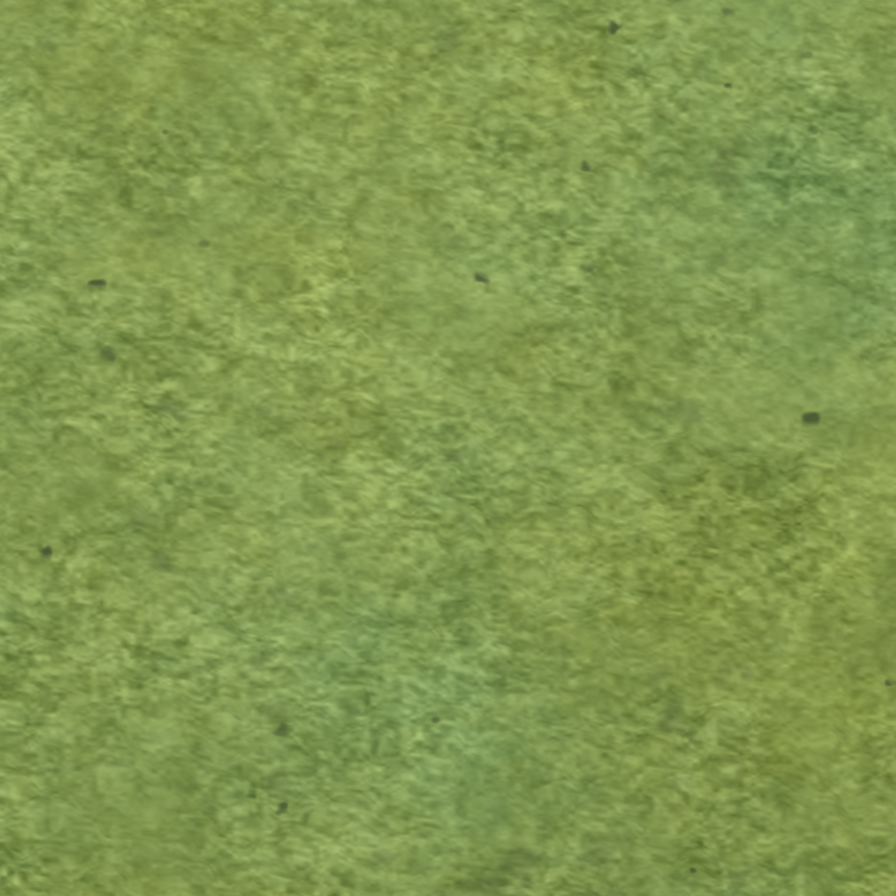
Reproduce this texture procedurally as a Shadertoy shader.

```glsl
// Mown meadow seen from above: mottled green turf with short sideways tufts and dark specks.

const vec3 TURF = vec3(0.508, 0.595, 0.312);
const vec3 STRAW_SHIFT = vec3(0.020, 0.001, -0.022);  // added where turf is dry
const vec3 LIGHT_SHIFT = vec3(1.0, 1.0, 0.82);        // direction from shade to light
const vec3 SHADE = vec3(0.385, 0.460, 0.250);
const vec3 SOIL = vec3(0.235, 0.290, 0.170);

float hash(vec2 p, float seed) {
    vec3 q = fract(vec3(p.xyx) * vec3(0.1031, 0.1030, 0.0973) + seed * 0.137);
    q += dot(q, q.yzx + 33.33);
    return fract((q.x + q.y) * q.z);
}

// Smooth value noise in -1..1
float noise(vec2 p, float seed) {
    vec2 cell = floor(p);
    vec2 f = fract(p);
    f = f * f * (3.0 - 2.0 * f);
    float low = mix(hash(cell, seed), hash(cell + vec2(1, 0), seed), f.x);
    float high = mix(hash(cell + vec2(0, 1), seed), hash(cell + vec2(1, 1), seed), f.x);
    return 2.0 * mix(low, high, f.y) - 1.0;
}

// Octaves turned against each other to hide the lattice
float fbm(vec2 p, float seed) {
    float sum = 0.0;
    float amplitude = 0.6;
    for (int i = 0; i < 4; i++) {
        sum += amplitude * noise(p, seed + float(i));
        p = mat2(0.8, 0.6, -0.6, 0.8) * p * 2.03 + 7.1;
        amplitude *= 0.55;
    }
    return sum;
}

float softSpot(vec2 p, vec2 center, vec2 size) {
    vec2 d = (p - center) / size;
    return exp(-dot(d, d));
}

// Dry (positive) against lush (negative) regions
float dryness(vec2 p) {
    float regions = softSpot(p, vec2(0.90, 0.30), vec2(0.20, 0.25))
                  + 0.5 * softSpot(p, vec2(0.15, 1.0), vec2(0.40, 0.20))
                  - 1.1 * softSpot(p, vec2(0.95, 0.75), vec2(0.22, 0.18))
                  - 0.8 * softSpot(p, vec2(0.48, 0.18), vec2(0.25, 0.16));
    return regions + 0.7 * fbm(p * vec2(8.0, 10.0), 11.0) + 0.3 * noise(p * vec2(38.0, 50.0), 17.0);
}

// Grass tufts: slightly bent, wider than tall, with uneven contrast
float tufts(vec2 p) {
    vec2 bend = vec2(noise(p * 40.0, 21.0), noise(p * 40.0, 22.0));
    vec2 q = p + 0.0035 * bend;
    q.y += 0.10 * q.x;
    float coarse = noise(q * vec2(64.0, 112.0), 23.0);
    float fine = noise(q * vec2(118.0, 205.0) + 3.7, 24.0);
    float crisp = noise(q * vec2(190.0, 290.0) + 9.2, 26.0);
    float contrast = 0.95 + 0.4 * noise(p * 11.0, 25.0);
    return contrast * (0.056 * coarse + 0.054 * fine + 0.026 * crisp);
}

// Rare ragged specks, one at most in each cell
float specks(vec2 p, float cells, float chance, float seed) {
    vec2 q = p * cells + 0.06 * vec2(noise(p * 110.0, seed), noise(p * 110.0, seed + 1.0));
    vec2 cell = floor(q);
    vec2 center = 0.3 + 0.4 * vec2(hash(cell, seed + 2.0), hash(cell, seed + 3.0));
    float radius = mix(0.06, 0.13, hash(cell, seed + 4.0));
    float d = length((fract(q) - center) * vec2(0.8, 1.0));
    float strength = mix(0.35, 0.9, hash(cell, seed + 5.0));
    return strength * step(hash(cell, seed + 6.0), chance) * (1.0 - smoothstep(radius * 0.3, radius * 1.5, d));
}

void mainImage(out vec4 fragColor, in vec2 fragCoord) {
    vec2 p = fragCoord / iResolution.y;

    // Broad colour drift and light
    float dry = dryness(p);
    float patches = fbm(p * vec2(17.0, 23.0), 31.0);
    float light = 0.034 * fbm(p * 5.0, 41.0) + 0.052 * patches + tufts(p);
    light += 0.030 * (p.y - 0.5);
    vec3 color = TURF + STRAW_SHIFT * clamp(dry, -1.4, 1.4) + LIGHT_SHIFT * light;

    // Shaded hollows, denser at the lower edge
    float lowerEdge = softSpot(p, vec2(0.55, 0.0), vec2(0.22, 0.08));
    float hollow = smoothstep(0.40, 0.90, fbm(p * vec2(16.0, 24.0), 51.0) + 0.3 * lowerEdge);
    color = mix(color, SHADE + LIGHT_SHIFT * light * 0.6, 0.6 * hollow);

    // Bare soil
    color = mix(color, SOIL, specks(p, 14.0, 0.035, 61.0));
    color = mix(color, SOIL, 0.7 * specks(p + 0.37, 24.0, 0.025, 71.0));

    fragColor = vec4(clamp(color, 0.0, 1.0), 1.0);
}
```
